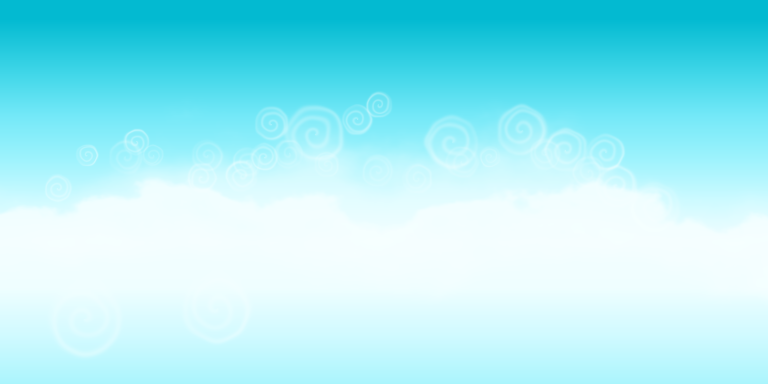
A Shadertoy shader for this background:

```glsl
// Turquoise sky fading to pale mist, with an arch of soft clouds and curled wisps.

const float TAU = 6.2831853;
const vec2 CANVAS = vec2(2.0, 1.0);
const vec3 CLOUD_WHITE = vec3(0.97, 1.0, 1.0);
const float HAZE_STRENGTH = 0.52;
const float BANK_STRENGTH = 0.72;
const float CURL_STRENGTH = 0.48;
const float LOW_CURL_STRENGTH = 0.22;
const float CURL_TURNS = 2.1;

// Sky stops from bottom to top: colour, height
const int STOP_COUNT = 9;
const vec4 SKY[STOP_COUNT] = vec4[STOP_COUNT](
    vec4(0.67, 0.96, 0.99, 0.00),
    vec4(0.82, 0.98, 1.00, 0.13),
    vec4(0.93, 0.995, 1.00, 0.25),
    vec4(0.93, 0.99, 1.00, 0.37),
    vec4(0.80, 0.98, 1.00, 0.48),
    vec4(0.61, 0.95, 0.99, 0.59),
    vec4(0.45, 0.91, 0.97, 0.70),
    vec4(0.25, 0.84, 0.91, 0.81),
    vec4(0.01, 0.73, 0.82, 0.95));

// Main curls: centre, radius
const int CURL_COUNT = 16;
const vec3 CURLS[CURL_COUNT] = vec3[CURL_COUNT](
    vec3(0.820, 0.651, 0.078), vec3(0.708, 0.677, 0.044),
    vec3(0.688, 0.591, 0.036), vec3(0.930, 0.688, 0.039),
    vec3(0.987, 0.727, 0.034), vec3(1.177, 0.630, 0.070),
    vec3(1.359, 0.661, 0.065), vec3(1.474, 0.609, 0.057),
    vec3(1.576, 0.602, 0.049), vec3(1.607, 0.516, 0.055),
    vec3(1.706, 0.461, 0.065), vec3(0.526, 0.536, 0.039),
    vec3(0.630, 0.542, 0.042), vec3(0.354, 0.630, 0.034),
    vec3(0.227, 0.596, 0.029), vec3(0.151, 0.510, 0.036));

float hash(vec2 p) {
    vec3 q = fract(vec3(p.xyx) * 0.1031);
    q += dot(q, q.yzx + 33.33);
    return fract((q.x + q.y) * q.z);
}

float noise(vec2 p) {
    vec2 cell = floor(p), f = fract(p);
    f = f * f * (3.0 - 2.0 * f);
    return mix(mix(hash(cell), hash(cell + vec2(1, 0)), f.x),
               mix(hash(cell + vec2(0, 1)), hash(cell + vec2(1, 1)), f.x), f.y);
}

float fbm(vec2 p) {
    float sum = 0.0, weight = 0.5;
    for (int i = 0; i < 5; i++) {
        sum += weight * noise(p);
        p = mat2(1.6, 1.2, -1.2, 1.6) * p + 7.3;
        weight *= 0.5;
    }
    return sum;
}

vec3 skyColor(float y) {
    vec3 color = SKY[0].rgb;
    for (int i = 1; i < STOP_COUNT; i++) {
        float t = clamp((y - SKY[i - 1].w) / (SKY[i].w - SKY[i - 1].w), 0.0, 1.0);
        color = mix(color, SKY[i].rgb, t);
    }
    return color;
}

// Opacity of one spiral wisp: faint disc, winding stroke and uneven rim
float curl(vec2 p, vec3 shape, float seed) {
    vec2 q = (p - shape.xy) / shape.z;
    float radius = length(q);
    if (radius > 1.3) return 0.0;
    radius += 0.12 * (noise(q * 2.0 + seed * 9.0) - 0.5);
    float angle = atan(q.y, q.x + 1e-5);
    float side = hash(vec2(seed, 4.0)) < 0.5 ? -1.0 : 1.0;
    float wave = 0.5 + 0.5 * cos(TAU * (radius * CURL_TURNS + seed * 0.37) - side * angle);
    float body = 1.0 - smoothstep(0.82, 1.05, radius);
    float rimOffset = (radius - 0.92) / 0.09;
    float rim = exp(-rimOffset * rimOffset) * (0.65 + 0.35 * cos(angle - 1.6 + seed));
    return clamp(body * (0.18 + 0.5 * wave * wave * wave) + 0.55 * rim, 0.0, 1.0);
}

void mainImage(out vec4 fragColor, in vec2 fragCoord) {
    vec2 p = fragCoord / iResolution.xy * CANVAS;
    vec3 color = skyColor(p.y);
    float billow = fbm(p * vec2(6.0, 8.0)) - 0.48;

    // Broad haze beneath the arch
    float crest = 0.48 + 0.17 * smoothstep(0.0, 0.5, p.x)
                - 0.19 * smoothstep(1.42, 1.85, p.x);
    float haze = smoothstep(-0.04, 0.17, crest - p.y + 0.22 * billow);
    haze *= smoothstep(0.18, 0.38, p.y);
    color = mix(color, CLOUD_WHITE, HAZE_STRENGTH * haze);

    // Brighter cloud banks with firmer tops
    float bankTop = 0.475 + 0.035 * cos(p.x * 5.5 - 2.2) - 0.05 * smoothstep(1.5, 1.9, p.x);
    float depth = bankTop - p.y + 0.24 * billow;
    float bank = smoothstep(0.0, 0.035, depth) * (1.0 - smoothstep(0.04, 0.22, depth));
    color = mix(color, CLOUD_WHITE, BANK_STRENGTH * bank);

    // Curls along the arch
    for (int i = 0; i < CURL_COUNT; i++)
        color = mix(color, CLOUD_WHITE, CURL_STRENGTH * curl(p, CURLS[i], float(i)));

    // Small scattered curls filling the arch
    for (int i = 0; i < 12; i++) {
        float n = float(i);
        vec2 jitter = vec2(hash(vec2(n, 1.0)), hash(vec2(n, 2.0)));
        float x = 0.28 + 0.11 * n + 0.05 * jitter.x;
        vec3 shape = vec3(x, 0.52 + 0.08 * jitter.y, 0.025 + 0.02 * jitter.x);
        color = mix(color, CLOUD_WHITE, 0.28 * curl(p, shape, n + 20.0));
    }

    // Large faint curls in the lower mist
    for (int i = 0; i < 2; i++) {
        float n = float(i);
        vec3 shape = vec3(0.22 + 0.345 * n, 0.17 + 0.027 * n, 0.098 - 0.006 * n);
        color = mix(color, CLOUD_WHITE, LOW_CURL_STRENGTH * 2.0 * curl(p, shape, n + 40.0));
    }
    fragColor = vec4(color, 1.0);
}
```
